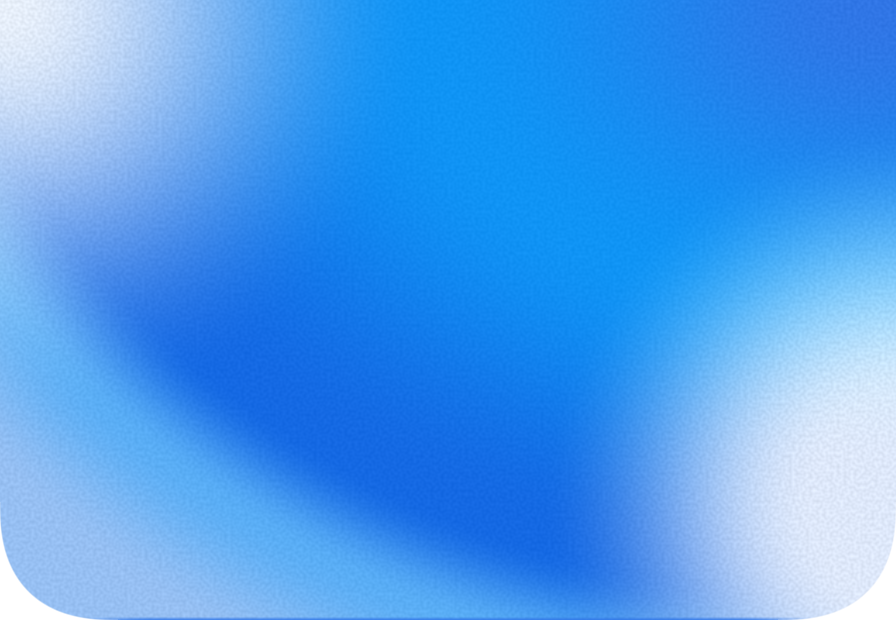
This background is drawn by a Shadertoy shader. Its source:

```glsl
// Soft blue mesh gradient with pale corner glows, a curved lower band and fine grain.

#define ASPECT 1.446
#define GRAIN_SCALE 180.0
#define GRAIN_AMOUNT 0.055
#define CORNER_RADIUS 0.19
#define CORNER_POWER 2.5
#define RIM_WIDTH 0.006

const vec3 AZURE    = vec3(0.06, 0.58, 0.96);
const vec3 DEEP     = vec3(0.08, 0.41, 0.89);
const vec3 COBALT   = vec3(0.19, 0.46, 0.90);
const vec3 SKY      = vec3(0.35, 0.68, 0.96);
const vec3 HAZE     = vec3(0.59, 0.75, 0.95);
const vec3 FROST    = vec3(0.91, 0.94, 0.98);
const vec3 ICE      = vec3(0.78, 0.93, 1.00);
const vec3 LAVENDER = vec3(0.87, 0.91, 0.98);

// Distance from a centre, equal to 1 on the ellipse with the given radii.
float ellipse(vec2 p, vec2 centre, vec2 radii) {
    return length((p - centre) / radii);
}

// Smooth falloff: 1 within the inner radius, 0 beyond the outer one.
float glow(vec2 p, vec2 centre, float inner, float outer) {
    return 1.0 - smoothstep(inner, outer, distance(p, centre));
}

vec2 gradientAt(vec2 cell) {
    vec3 h = fract(cell.xyx * vec3(0.1031, 0.1030, 0.0973));
    h += dot(h, h.yzx + 33.33);
    float angle = 6.2832 * fract((h.x + h.y) * h.z);
    return vec2(cos(angle), sin(angle));
}

float gradientNoise(vec2 p) {
    vec2 i = floor(p), f = fract(p);
    vec2 u = f * f * f * (f * (f * 6.0 - 15.0) + 10.0);
    vec2 e = vec2(1.0, 0.0);
    float a = dot(gradientAt(i), f);
    float b = dot(gradientAt(i + e.xy), f - e.xy);
    float c = dot(gradientAt(i + e.yx), f - e.yx);
    float d = dot(gradientAt(i + e.xx), f - e.xx);
    return mix(mix(a, b, u.x), mix(c, d, u.x), u.y);
}

// Signed distance to the lower edge and its two rounded corners, negative inside.
float panelEdge(vec2 p) {
    float side = min(p.x, ASPECT - p.x);
    vec2 d = max(CORNER_RADIUS - vec2(side, p.y), 0.0) / CORNER_RADIUS;
    float bend = pow(pow(d.x, CORNER_POWER) + pow(d.y, CORNER_POWER), 1.0 / CORNER_POWER);
    return (bend - 1.0) * CORNER_RADIUS;
}

vec3 background(vec2 p) {
    // Azure ridge around the cobalt upper right, deepening to the lower left
    float ridge = ellipse(p, vec2(ASPECT, 1.0), vec2(0.753, 0.508));
    vec3 col = mix(COBALT, AZURE, smoothstep(0.0, 1.0, ridge));
    col = mix(col, DEEP, smoothstep(1.0, 1.85, ridge));

    // Pale band outside a wide arc
    float arc = ellipse(p, vec2(1.318, 1.377), vec2(1.525, 1.394)) - 1.0;
    vec3 band = mix(SKY, HAZE, smoothstep(0.05, 0.19, arc));
    col = mix(col, band, smoothstep(-0.05, 0.06, arc));

    // Corner glows
    col = mix(col, FROST, glow(p, vec2(0.0, 1.0), 0.0, 0.70));
    vec3 rightTint = mix(LAVENDER, ICE, smoothstep(0.25, 0.60, p.y));
    return mix(col, rightTint, glow(p, vec2(1.488, 0.19), 0.17, 0.62));
}

void mainImage(out vec4 fragColor, in vec2 fragCoord) {
    vec2 p = fragCoord / iResolution.xy * vec2(ASPECT, 1.0);
    float pixel = 1.0 / iResolution.y;
    vec3 col = background(p);

    // Grain, stronger over the pale areas
    float grain = gradientNoise(p * GRAIN_SCALE);
    col += grain * GRAIN_AMOUNT * mix(0.5, 1.3, col.r);

    // Thin blue line along the straight part of the lower edge
    float rim = 1.0 - smoothstep(0.0, RIM_WIDTH, p.y);
    rim *= smoothstep(0.10, 0.25, min(p.x, ASPECT - p.x));
    col = mix(col, COBALT, 0.8 * rim);

    // White outside the rounded lower corners
    float curved = step(p.y, CORNER_RADIUS) * step(min(p.x, ASPECT - p.x), CORNER_RADIUS);
    col = mix(col, vec3(1.0), curved * smoothstep(-pixel, pixel, panelEdge(p)));
    fragColor = vec4(clamp(col, 0.0, 1.0), 1.0);
}
```
